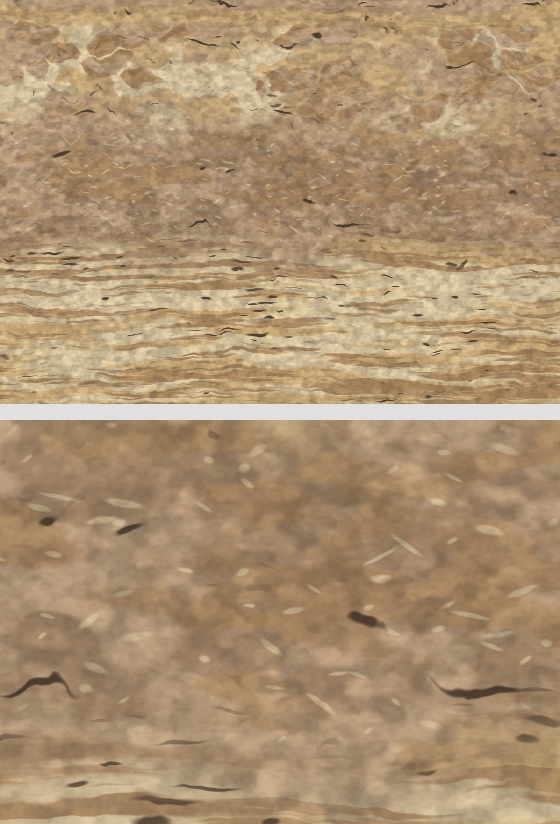
Top, the full canvas; bottom, a detail of the centre.
Reproduce this texture procedurally as a Shadertoy shader.

```glsl
const vec3 PINK_BROWN = vec3(0.69, 0.585, 0.47);
const vec3 CREAM = vec3(0.81, 0.74, 0.60);
const vec3 OCHRE = vec3(0.75, 0.635, 0.45);
const vec3 RUST = vec3(0.61, 0.48, 0.335);
const vec3 DULL_BROWN = vec3(0.59, 0.485, 0.38);
const vec3 PIT = vec3(0.27, 0.21, 0.16);
const vec2 CLAST_GRID = vec2(9.0, 17.0);
const vec2 LAYER_GRID = vec2(3.5, 48.0);
const float GRAIN_SCALE = 75.0;
const float GRAIN_CONTRAST = 0.42;
const float CREAM_BAND_Y = 0.24;

vec2 hash2(vec2 c) {
    vec3 q = fract(c.xyx * vec3(0.1031, 0.1030, 0.0973));
    q += dot(q, q.yzx + 33.33);
    return fract((q.xx + q.yz) * q.zy);
}

mat2 turn(float a) {
    return mat2(cos(a), sin(a), -sin(a), cos(a));
}

// Cellular noise with blended cell values
float softCells(vec2 p) {
    vec2 base = floor(p);
    vec2 sum = vec2(0.0);
    for (int k = 0; k < 9; k++) {
        vec2 cell = base + vec2(k % 3 - 1, k / 3 - 1);
        vec2 d = cell + 0.15 + 0.7 * hash2(cell) - p;
        sum += exp(-6.0 * dot(d, d)) * vec2(hash2(cell + 71.0).x, 1.0);
    }
    return sum.x / sum.y;
}

float fractal(vec2 p) {
    float sum = 0.0, weight = 0.533;
    for (int i = 0; i < 4; i++) {
        sum += weight * softCells(p);
        p = p * 2.03 + 17.3;
        weight *= 0.5;
    }
    return sum;
}

// Edge distance and two random values of the nearest cell
vec3 shards(vec2 p) {
    float near = 9.0, next = 9.0;
    vec2 id = vec2(0.0);
    for (int k = 0; k < 9; k++) {
        vec2 cell = floor(p) + vec2(k % 3 - 1, k / 3 - 1);
        float d = length(cell + hash2(cell) - p);
        if (d < near) { next = near; near = d; id = hash2(cell + 37.0); }
        else next = min(next, d);
    }
    return vec3(next - near, id);
}

// Scattered ellipses: density is the chance per cell, tilt in radians
float blobs(vec2 p, vec2 grid, float density, float tilt) {
    vec2 q = p * grid;
    float cover = 0.0;
    for (int k = 0; k < 9; k++) {
        vec2 cell = floor(q) + vec2(k % 3 - 1, k / 3 - 1);
        vec2 rnd = hash2(cell + 113.0), size = hash2(cell + 59.0);
        vec2 d = turn(tilt * (rnd.y - 0.5)) * ((cell + hash2(cell) - q) / grid) * grid;
        float r = length(d / (vec2(0.14, 0.1) + vec2(0.4, 0.15) * size * size));
        cover = max(cover, step(rnd.x, density) * (1.0 - smoothstep(0.6, 1.3, r)));
    }
    return cover;
}

void mainImage(out vec4 fragColor, in vec2 fragCoord) {
    vec2 p = fragCoord / iResolution.y;
    vec2 rough = vec2(fractal(p * 11.0), fractal(p * 11.0 + 40.0)) - 0.5;
    float broad = fractal(p * vec2(2.5, 5.0) + 9.0) - 0.5;
    float level = p.y + 0.22 * broad;

    // Wavy strata
    vec2 bed = p;
    bed.y += 0.006 * sin(p.x * 6.0 + 1.0) + 0.003 * sin(p.x * 17.0 + p.y * 20.0) + 0.022 * rough.y;
    float layer = fractal(bed * LAYER_GRID);
    float seam = fractal(bed * LAYER_GRID * vec2(1.4, 1.5) + 31.0);
    float band = exp(-pow((level - CREAM_BAND_Y) / 0.075, 2.0));
    vec3 strata = mix(OCHRE, CREAM, smoothstep(0.4, 0.66, layer + 0.17 * band));
    strata = mix(strata, RUST, smoothstep(0.47, 0.63, seam - 0.06 * band) * 0.85);
    strata = mix(strata, DULL_BROWN, 0.55 * smoothstep(0.29, 0.4, level));

    // Compact middle with pale slivers
    vec3 body = mix(DULL_BROWN, PINK_BROWN, smoothstep(0.36, 0.56, fractal(p * vec2(13.0, 24.0))));
    body = mix(body, RUST, 0.65 * smoothstep(0.5, 0.64, fractal(p * vec2(8.0, 22.0) + 5.0)));
    body = mix(body, CREAM, 0.6 * blobs(p + 0.012 * rough, vec2(32.0, 60.0), 0.28, 1.4));

    // Broken fibrous clasts in a cream matrix
    vec2 bent = p + 0.075 * rough;
    vec3 shard = shards(bent * CLAST_GRID);
    float fibre = fractal(turn((shard.y - 0.5) * 1.6) * bent * vec2(13.0, 65.0));
    vec3 clast = mix(RUST, PINK_BROWN, smoothstep(0.38, 0.62, fibre));
    float matrix = smoothstep(0.43, 0.57, fractal(bent * vec2(7.0, 12.0) + 3.0) + 0.25 * broad);
    vec3 breccia = mix(mix(PINK_BROWN, OCHRE, shard.y), CREAM, matrix);
    breccia = mix(breccia, clast, smoothstep(0.03, 0.18, shard.x) * step(shard.z, 0.5) * 0.9);

    // Stack the zones from the bottom up
    float upper = smoothstep(0.58, 0.76, level);
    float lower = 1.0 - smoothstep(0.33, 0.46, level);
    vec3 color = mix(mix(body, breccia, upper), strata, lower);
    float cap = smoothstep(0.915, 0.945, p.y + 0.1 * broad);
    vec3 capColor = mix(OCHRE, PINK_BROWN, smoothstep(0.955, 0.985, p.y + 0.1 * broad));
    color = mix(color, mix(capColor, RUST, 0.5 * smoothstep(0.5, 0.65, seam)), cap * 0.85);

    // Mineral grain
    float grain = fractal(p * vec2(0.75, 1.0) * GRAIN_SCALE) - 0.5;
    color *= 1.0 + GRAIN_CONTRAST * grain;

    // Flat pits along the beds, ragged pits above
    float cluster = smoothstep(0.42, 0.6, fractal(p * vec2(4.0, 9.0) + 61.0));
    float flatPits = blobs(bed + 0.01 * rough, vec2(19.0, 68.0), 0.3, 0.05) * lower * (0.25 + 0.75 * cluster);
    float raggedPits = blobs(bent, vec2(34.0, 58.0), 0.12, 1.2) * mix(0.25, 0.9, upper) * (1.0 - lower);
    float cavities = blobs(bent + 2.0, vec2(11.0, 32.0), 0.045, 0.5) * smoothstep(0.3, 0.36, p.y);
    color = mix(color, PIT, 0.9 * max(max(flatPits, raggedPits * (0.3 + 0.7 * cluster)), cavities));

    fragColor = vec4(clamp(color, 0.0, 1.0), 1.0);
}
```
